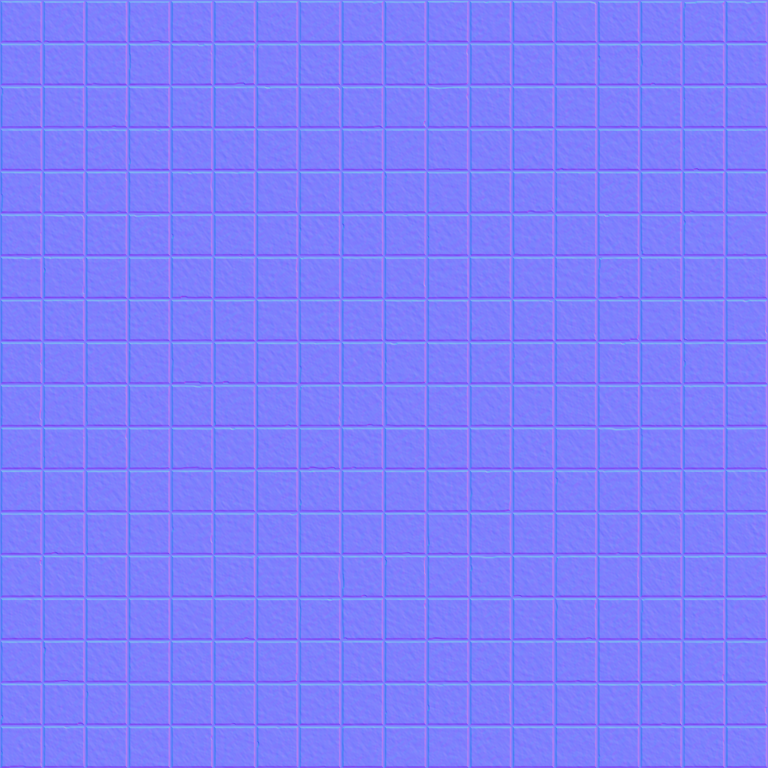
Reproduce this texture map procedurally as a WebGL 1 fragment shader.

```glsl
precision highp float;
// Tangent-space normal map of a square tile grid: raised tiles with narrow
// bevels, flat grout and a fine stucco grain. A height field is built from
// a box distance plus value noise, then its slope is encoded as colour.

#define TILES 18.0          // repeats across and down
#define GROUT_HALF 0.012    // half width of the flat grout, in tiles
#define BEVEL 0.046         // width of the sloped tile edge, in tiles
#define DEPTH 0.0165        // height of a tile above the grout
#define CORNER 0.03         // corner radius, in tiles
#define JITTER 0.007        // size variation between tiles
#define WOBBLE 0.007        // unevenness along the edges
#define CHIP 0.022          // depth of the rare worn spots
#define GRAIN 0.0062        // height of the surface grain
#define SAMPLE_STEP 0.017   // half spacing of the slope samples, in tiles

uniform vec2 u_resolution;

float hash(vec2 p) {
  return fract(sin(dot(p, vec2(127.1, 311.7))) * 43758.547);
}

float valueNoise(vec2 p) {
  vec2 cell = floor(p);
  vec2 f = fract(p);
  f = f * f * (3.0 - 2.0 * f);
  float low = mix(hash(cell), hash(cell + vec2(1.0, 0.0)), f.x);
  float high = mix(hash(cell + vec2(0.0, 1.0)), hash(cell + 1.0), f.x);
  return mix(low, high, f.y);
}

// Fine bumps, slightly drawn out along one diagonal.
float grain(vec2 p) {
  vec2 q = vec2(0.8 * p.x + 0.6 * p.y, 0.8 * p.y - 0.6 * p.x);
  q *= vec2(1.15, 0.85);
  float coarse = valueNoise(q * 10.0) - 0.5;
  float fine = valueNoise(q * 21.0 + 5.3) - 0.5;
  return coarse + 0.45 * fine;
}

// Distance inward from the edge of the unit cell, with rounded corners.
float insideDistance(vec2 local) {
  vec2 q = abs(local) - 0.5 + CORNER;
  return CORNER - length(max(q, 0.0)) - min(max(q.x, q.y), 0.0);
}

float tileHeight(vec2 p) {
  vec2 id = floor(p);
  vec2 local = fract(p) - 0.5;
  vec2 seed = vec2(hash(id), hash(id + 37.0));

  // Each tile sits a little off centre and has its own rough outline.
  local += (seed - 0.5) * JITTER;
  float inset = (valueNoise(p * 7.0 + seed * 19.0) - 0.5) * WOBBLE;
  inset += CHIP * smoothstep(0.85, 0.97, valueNoise(p * 4.0 + seed * 31.0));

  float d = insideDistance(local) - inset;
  float raised = smoothstep(GROUT_HALF, GROUT_HALF + BEVEL, d);
  float tileGrain = grain(p + seed * 23.0) * GRAIN;
  float groutGrain = valueNoise(p * 9.0) * GRAIN * 0.3;
  return raised * (DEPTH + tileGrain) + (1.0 - raised) * groutGrain;
}

void main() {
  vec2 p = gl_FragCoord.xy / u_resolution * TILES + vec2(0.0, 0.01);

  // Central differences also smooth the bevel edges.
  vec2 e = vec2(SAMPLE_STEP, 0.0);
  vec2 slope = vec2(tileHeight(p + e.xy) - tileHeight(p - e.xy),
                    tileHeight(p + e.yx) - tileHeight(p - e.yx));
  slope /= 2.0 * SAMPLE_STEP;

  vec3 normal = normalize(vec3(-slope, 1.0));
  vec3 colour = normal * 0.5 + 0.5;
  colour.xy += vec2(-0.006, 0.0);
  colour.z -= 0.008;
  gl_FragColor = vec4(colour, 1.0);
}
```
